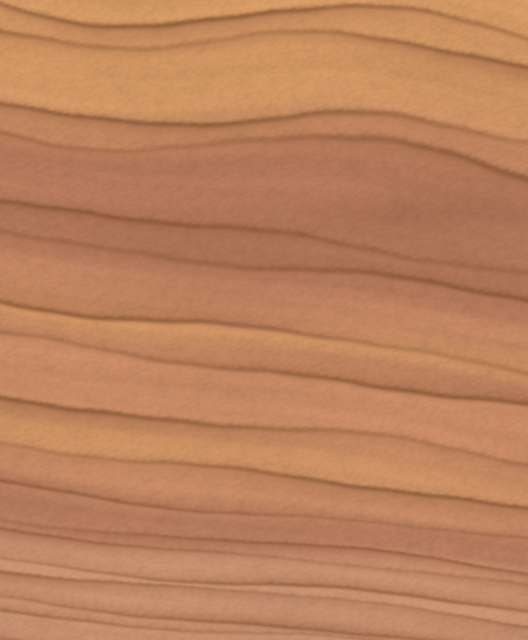
Write a Shadertoy shader that draws this texture.

```glsl
// Planed wood with dark growth rings drifting down to the right.
// Ring lines come from a bent height field with irregular gaps; broad tone
// bands, layered-sine streaks and cellular flecks give the wood its body.

vec2 hash2(vec2 cell) {
    return fract(sin(vec2(dot(cell, vec2(127.1, 311.7)),
                          dot(cell, vec2(269.5, 183.3)))) * 4375.85);
}

// Distance to the nearest scattered point, about 0 to 1
float cellular(vec2 p) {
    vec2 cell = floor(p), f = fract(p);
    float nearest = 2.0;
    for (int j = -1; j <= 1; j++)
        for (int i = -1; i <= 1; i++) {
            vec2 o = vec2(i, j);
            nearest = min(nearest, length(o + hash2(cell + o) - f));
        }
    return nearest;
}

// Height of the layer through p, measured downward at the left edge
float layerHeight(float x, float down) {
    float slope = 0.05 + 0.08 * smoothstep(0.15, 0.45, down)
                - 0.03 * smoothstep(0.7, 0.9, down);
    float wave = mix(0.021, 0.005, smoothstep(0.12, 0.4, down));
    return down - slope * x - wave * sin(8.5 * x);
}

float band(float h, float top, float bottom, float soft) {
    return smoothstep(top - soft, top + soft, h)
         * (1.0 - smoothstep(bottom - soft, bottom + soft, h));
}

vec3 bodyColor(float h, float x) {
    vec3 gold = vec3(0.825, 0.595, 0.39);
    vec3 tan_ = vec3(0.775, 0.535, 0.39);
    vec3 mauve = vec3(0.685, 0.455, 0.345);
    vec3 rose = vec3(0.79, 0.57, 0.44);
    float drift = h + 0.008 * sin(6.0 * x + 20.0 * h);

    vec3 color = mix(gold, tan_, smoothstep(0.1, 0.22, drift));
    color = mix(color, mauve, 0.85 * band(drift, 0.21, 0.4, 0.035));
    color = mix(color, gold, 0.75 * band(drift, 0.455, 0.49, 0.02));
    color = mix(color, gold, 0.8 * band(drift, 0.63, 0.70, 0.03) * (1.0 - 0.6 * x));
    color = mix(color, rose, smoothstep(0.68, 0.86, drift));
    color = mix(color, mauve, 0.8 * band(drift, 0.755, 0.815, 0.02));
    return color;
}

void mainImage(out vec4 fragColor, in vec2 fragCoord) {
    vec2 p = fragCoord / iResolution.y;
    float x = p.x, down = 1.0 - p.y;
    float h = layerHeight(x, down);

    // Short diagonal flecks in two sizes
    vec2 along = mat2(0.91, -0.42, 0.42, 0.91) * p;
    float fleck = cellular(along * vec2(85.0, 170.0)) - 0.45;
    float mottle = cellular(along * vec2(28.0, 50.0) + 9.0) - 0.45;
    h += 0.0012 * fleck;

    vec3 color = bodyColor(h, x);

    // Faint streaks that follow the layers
    float streak = sin(95.0 * h + 2.0 * sin(4.0 * x))
                 + 0.7 * sin(171.0 * h + 3.0 * sin(2.7 * x + 1.0))
                 + 0.5 * sin(310.0 * h + 2.5 * sin(5.0 * x + 9.0 * h));
    color *= 1.0 + 0.012 * streak;
    color *= 1.0 + 0.015 * sin(9.0 * x + 14.0 * h) * sin(17.0 * h - 4.0 * x);

    // Growth rings: a crisp line and a soft shade on one side
    float ring = 0.005, line = 0.0, shade = 0.0;
    for (int i = 0; i < 20; i++) {
        float n = float(i);
        float wobble = 0.006 * sin(7.0 * x + 2.4 * n)
                     + 0.003 * sin(16.0 * x + 4.1 * n)
                     + 0.0008 * sin(55.0 * x + n);
        float crowd = smoothstep(0.66, 0.8, ring);
        float d = h - ring - wobble * (1.0 - 0.45 * crowd);
        float strength = 0.72 + 0.28 * sin(5.0 * x + 3.3 * n);
        float width = mix(0.0046, 0.0032, crowd);
        line = max(line, strength * (1.0 - 0.25 * crowd) * exp(-d * d / (width * width)));

        float side = hash2(vec2(n, 3.0)).x < 0.6 ? 1.0 : -1.0;
        float reach = mix(0.024, 0.012, crowd) * (0.7 + 0.6 * hash2(vec2(n, 8.0)).y);
        float fade = smoothstep(-0.004, 0.004, d * side) * exp(-abs(d) / reach);
        shade = max(shade, strength * fade);
        ring += (0.078 - 0.04 * cos(2.9 * n + 0.4)) * (1.0 - 0.6 * crowd);
    }
    color = mix(color, vec3(0.60, 0.385, 0.275), 0.6 * shade);
    color = mix(color, vec3(0.50, 0.315, 0.19), 0.62 * line);

    // Dusky cloud beside the upper bend, then surface flecks
    vec2 cloud = (vec2(x, down) - vec2(0.65, 0.335)) / vec2(0.16, 0.028);
    color = mix(color, vec3(0.60, 0.39, 0.29), 0.5 * exp(-dot(cloud, cloud)));
    color *= 1.0 - 0.055 * fleck - 0.035 * mottle;

    fragColor = vec4(color, 1.0);
}
```
